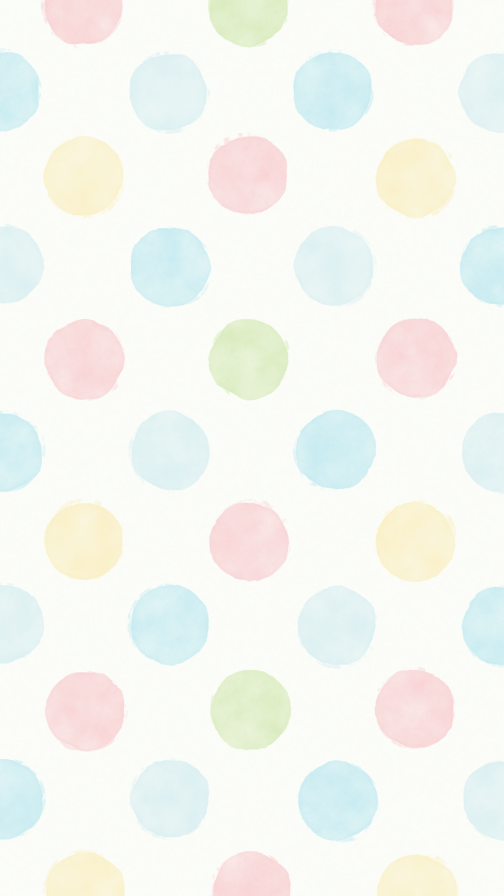
Give the GLSL for this pattern, as a WebGL 1 fragment shader.

```glsl
precision highp float;
// Staggered pastel watercolour dots on warm white paper.
// Dots repeat on an alternating grid; value noise frays each outline and
// mottles the pigment, and a faint offset wash leaves dry-brush wisps.

uniform vec2 u_resolution;

const float COLUMN_STEP = 0.3287;  // all lengths are fractions of the width
const float ROW_STEP = 0.1766;

float hash(vec2 p) {
  vec3 q = fract(p.xyx * 0.1031);
  q += dot(q, q.yzx + 33.33);
  return fract((q.x + q.y) * q.z);
}

float noise(vec2 p) {
  vec2 cell = floor(p);
  vec2 f = fract(p);
  f = f * f * (3.0 - 2.0 * f);
  return mix(mix(hash(cell), hash(cell + vec2(1.0, 0.0)), f.x),
             mix(hash(cell + vec2(0.0, 1.0)), hash(cell + 1.0), f.x), f.y);
}

float fbm(vec2 p) {
  float sum = 0.0;
  float weight = 0.5;
  for (int i = 0; i < 5; i++) {
    sum += weight * noise(p);
    p = mat2(1.6, 1.2, -1.2, 1.6) * p + 7.3;
    weight *= 0.5;
  }
  return sum / 0.96875;
}

// Blues alternate on odd rows; pink, green and yellow share the even rows.
vec3 dotColour(float column, float row) {
  vec3 pink = vec3(0.976, 0.856, 0.858);
  vec3 green = vec3(0.878, 0.934, 0.785);
  vec3 yellow = vec3(0.98, 0.95, 0.815);
  vec3 aqua = vec3(0.815, 0.934, 0.95);
  vec3 paleBlue = vec3(0.882, 0.948, 0.953);
  float phase = mod(row, 4.0);
  bool oddColumn = mod(column, 2.0) > 0.5;
  if (mod(row, 2.0) > 0.5) {
    return (oddColumn == (phase > 2.0)) ? aqua : paleBlue;
  }
  if (phase < 1.0) return oddColumn ? green : pink;
  return oddColumn ? pink : yellow;
}

vec3 paintDot(vec3 under, vec2 p, float column, float row, float x0) {
  vec2 id = vec2(column, row) + 20.0;
  vec2 jitter = vec2(hash(id), hash(id + 51.7)) - 0.5;

  // Rows sway gently in height, as if placed by hand
  vec2 centre = vec2(x0 + column * COLUMN_STEP,
                     0.0046 + row * ROW_STEP + 0.0093 * cos(1.0472 * (row - 5.5)));
  vec2 q = p - centre - 0.006 * jitter;
  vec2 seed = id * 17.0;

  // Uneven outline with a fine frayed edge
  float fray = 0.007 * (noise(q * 28.0 + seed) - 0.5)
             + 0.004 * (fbm(q * 110.0 + seed) - 0.5);
  float d = length(q) - 0.0785 + fray;
  float soft = max(0.0016, 0.75 / u_resolution.x);
  float body = 1.0 - smoothstep(-soft, soft, d);

  // Shifted, broken wash showing just past the rim
  float washD = length(q - 0.009 * jitter.yx) - 0.0805 - 0.6 * fray;
  float wash = 1.0 - smoothstep(-soft, soft, washD);
  wash *= 0.6 * smoothstep(0.42, 0.68, fbm(q * vec2(70.0, 45.0) + seed.yx));

  // Mottled pigment, slightly pooled at the rim
  float density = 0.91 + 0.75 * (fbm(q * 24.0 + seed) - 0.5)
                + 0.10 * (noise(q * 230.0 + seed) - 0.5)
                + 0.10 * smoothstep(-0.010, 0.0, d);
  density = clamp(density, 0.5, 1.2);
  vec3 pigment = dotColour(column, row);
  return mix(under, pigment, max(body, wash) * density);
}

void main() {
  // Width spans 0..1, measured downward from the top edge
  vec2 p = vec2(gl_FragCoord.x, u_resolution.y - gl_FragCoord.y) / u_resolution.x;

  vec3 colour = vec3(0.985, 0.99, 0.972) + 0.004 * (noise(p * 200.0) - 0.5);

  // The two rows around this point cover every dot that can reach it
  float rowAbove = floor((p.y - 0.0046) / ROW_STEP);
  for (int i = 0; i < 2; i++) {
    float row = rowAbove + float(i);
    float x0 = mod(row, 2.0) > 0.5 ? 0.007 : 0.167;
    x0 += 0.0007 * (row - 5.0);
    float column = floor((p.x - x0) / COLUMN_STEP + 0.5);
    colour = paintDot(colour, p, column, row, x0);
  }

  gl_FragColor = vec4(clamp(colour, 0.0, 1.0), 1.0);
}
```
